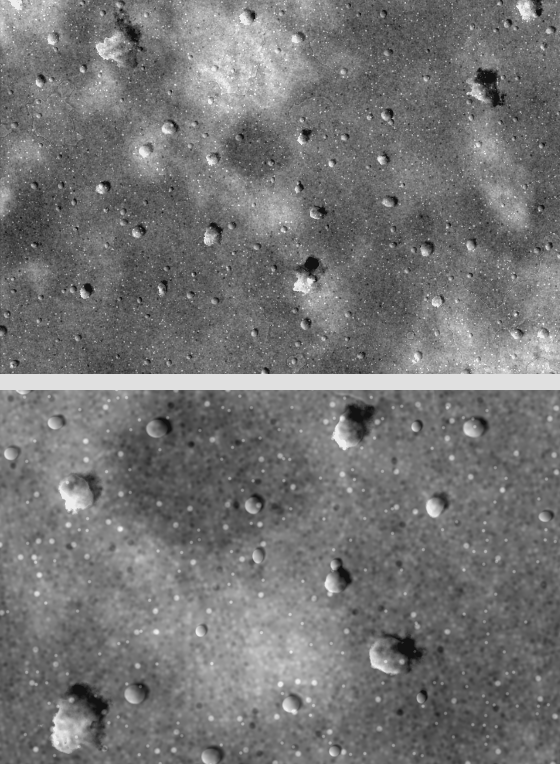
Top, the full canvas; bottom, a detail of the centre.
Write a WebGL 1 fragment shader that draws this texture.

```glsl
precision highp float;
// Weathered grey ground seen from above: cloudy pale patches over dark mottling,
// with lit knobs, ragged rocks, crusts, faint flow edges and fine grain.
// All noise is cellular: sums of soft discs scattered one per grid cell.
uniform vec2 u_resolution;

const vec2 AWAY = vec2(0.82, 0.57);   // direction in which shadows fall
const float GROUND = 0.385;
const float PALE = 0.72;

vec3 hash3(vec2 cell) {
  vec3 q = fract(cell.xyx * vec3(0.1031, 0.1030, 0.0973));
  q += dot(q, q.yxz + 33.33);
  return fract((q.xxy + q.yzz) * q.zyx);
}

// Signed cellular noise, about -1 to 1
float discNoise(vec2 p) {
  vec2 base = floor(p);
  float sum = 0.0;
  for (int j = -1; j <= 1; j++) {
    for (int i = -1; i <= 1; i++) {
      vec2 cell = base + vec2(float(i), float(j));
      vec3 h = hash3(cell);
      vec2 d = p - cell - h.xy;
      float k = max(0.0, 1.0 - dot(d, d));
      sum += (2.0 * h.z - 1.0) * k * k * k;
    }
  }
  return sum;
}

float layered(vec2 p) {
  float sum = 0.0;
  float amp = 0.5;
  for (int i = 0; i < 5; i++) {
    sum += amp * discNoise(p);
    p = mat2(1.6, 1.2, -1.2, 1.6) * p + 7.3;
    amp *= 0.52;
  }
  return sum;
}

// Scattered lit lumps with cast shadows: x = shading, y = pale halo
vec2 lumps(vec2 p, float scale, float density, vec2 sizes, float rough, float pixel) {
  vec2 q = p * scale + scale * 3.7;
  vec2 base = floor(q);
  vec2 result = vec2(0.0);
  for (int j = -1; j <= 1; j++) {
    for (int i = -1; i <= 1; i++) {
      vec2 cell = base + vec2(float(i), float(j));
      vec3 place = hash3(cell + 19.0);
      vec3 kind = hash3(cell + 83.0);
      float cluster = 1.0 + 0.8 * sin(cell.x * 0.9 + 1.0) * sin(cell.y * 0.7);
      float present = step(kind.x, density * cluster);
      float radius = mix(sizes.x, sizes.y, kind.y * kind.y);
      vec2 d = (q - cell - 0.2 - 0.6 * place.xy) / radius;
      d.x *= 0.8 + 0.5 * kind.z;
      float edge = max(0.14, pixel * scale / radius);
      float body = 1.0 - smoothstep(1.0 - edge, 1.0 + edge, length(d) + rough);
      float shadow = 1.0 - smoothstep(0.7, 1.3, length(d - AWAY * 0.45) + rough);
      float lit = 0.12 - 0.42 * dot(d, AWAY) + 0.5 * rough;
      result.x += present * (body * lit - 0.32 * shadow * (1.0 - body));
      result.y += present * exp(-0.22 * dot(d, d)) * place.z;
    }
  }
  return result;
}

// Tiny isolated dots, one at most per cell
float specks(vec2 p, float scale, float density) {
  vec2 q = p * scale;
  vec3 h = hash3(floor(q) + 41.0);
  float d = length(fract(q) - 0.25 - 0.5 * h.xy);
  return step(h.z, density) * (1.0 - smoothstep(0.06, 0.24, d));
}

void main() {
  vec2 p = gl_FragCoord.xy / u_resolution.y;
  float pixel = 1.0 / u_resolution.y;

  // Lumps from fine pits to broken crags
  float ragged = layered(p * 48.0);
  vec2 pits = lumps(p, 17.0, 0.30, vec2(0.08, 0.15), 0.15 * ragged, pixel);
  vec2 knobs = lumps(p, 9.0, 0.20, vec2(0.08, 0.15), 0.5 * ragged, pixel);
  vec2 rocks = lumps(p, 5.0, 0.28, vec2(0.08, 0.14), 1.0 * ragged, pixel);
  float torn = layered(p * 17.0) + 0.5 * ragged;
  vec2 crags = lumps(p, 2.1, 0.24, vec2(0.07, 0.11), 1.3 * torn, pixel);

  // Pale dust over mottled ground
  float cloud = layered(p * 3.6 + 11.0);
  float mottle = layered(p * 5.0 + 31.0);
  float halo = 0.18 * pits.y + 0.35 * knobs.y + 0.55 * rocks.y + 0.7 * crags.y;
  float dust = smoothstep(-0.08, 0.48, cloud + 0.30 * halo);
  float tone = mix(GROUND + 0.17 * mottle, PALE + 0.08 * mottle, dust);

  // Embossed crust where the dust is thick
  vec2 crustPos = p * 20.0;
  float relief = layered(crustPos + AWAY * 0.25) - layered(crustPos);
  float crust = smoothstep(0.22, 0.5, cloud + 0.25 * crags.y);
  tone += relief * mix(0.06, 0.32, crust);

  // Thin raised edges of old flows
  float flow = (mottle - 0.13) / 0.018;
  float flowZone = smoothstep(0.05, 0.4, discNoise(p * 2.3 + 5.0));
  tone += 0.16 * flowZone * flow * exp(-flow * flow);

  tone += 0.85 * pits.x + knobs.x + 1.1 * rocks.x + crags.x;

  // Dots and grain
  tone += 0.28 * specks(p, 65.0, 0.16) - 0.16 * specks(p + 3.1, 55.0, 0.10);
  tone += 0.22 * specks(p + 1.7, 110.0, 0.10);
  tone += 0.085 * discNoise(p * 260.0) + 0.05 * discNoise(p * 120.0);

  gl_FragColor = vec4(vec3(clamp(tone, 0.07, 0.93)), 1.0);
}
```
